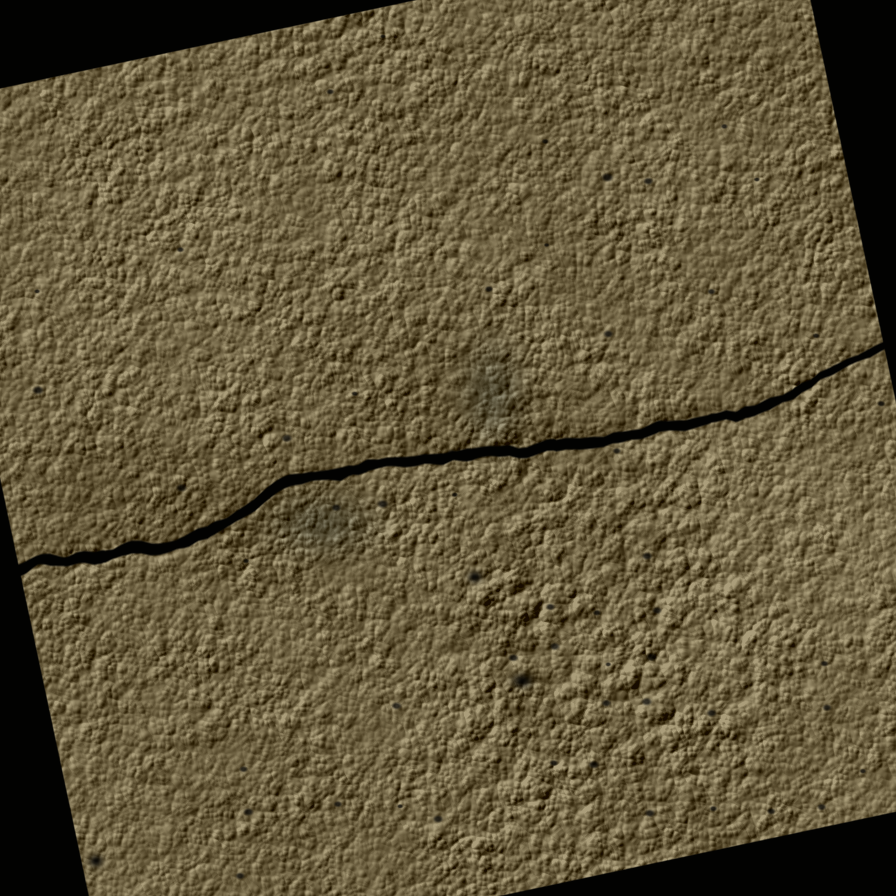
Give the GLSL for this texture, as a WebGL 1 fragment shader.

```glsl
precision highp float;
// Tilted slab of rough ochre plaster on black, split by one dark crack.
uniform vec2 u_resolution;

#define TILT 0.2095
#define SLAB_MIN vec2(0.097, -0.116)
#define SLAB_MAX vec2(1.0927, 0.8815)
#define BASE_COLOR vec3(0.425, 0.375, 0.253)
#define TONE_STEP vec3(0.098, 0.098, 0.091)
#define VOID_COLOR vec3(0.006, 0.006, 0.002)
#define LIGHT_STEP vec2(-0.0020, 0.0020)
#define RELIEF_GAIN 6.2
#define CRACK_HALF 0.0056
#define PIT_GRID 17.0

vec2 hash2(vec2 p) {
  vec2 q = vec2(dot(p, vec2(127.1, 311.7)), dot(p, vec2(269.5, 183.3)));
  return fract(sin(q) * 43758.5);
}

// Separate rounded lumps of uneven height with flat ground between them.
float lumps(vec2 p) {
  vec2 cell = floor(p), f = fract(p);
  float top = 0.0;
  for (int j = -1; j <= 1; j++) {
    for (int i = -1; i <= 1; i++) {
      vec2 o = vec2(float(i), float(j));
      vec2 r = hash2(cell + o);
      vec2 d = o + r - f;
      float rise = max(1.0 - 1.5 * dot(d, d), 0.0);
      float size = 0.35 + 0.75 * fract(r.x * 7.3 + r.y * 11.9);
      top = max(top, size * rise * rise);
    }
  }
  return top;
}

// Angular one-dimensional noise from -1 to 1.
float jag(float x) {
  float i = floor(x);
  float a = hash2(vec2(i, 5.0)).x, b = hash2(vec2(i + 1.0, 5.0)).x;
  return 2.0 * mix(a, b, fract(x)) - 1.0;
}

float waves(vec2 p) {
  float sum = sin(p.x + 1.7 * sin(p.y * 0.8)) * sin(p.y + 1.3 * sin(p.x * 0.7));
  p = mat2(1.6, 1.2, -1.2, 1.6) * p + 2.3;
  return sum + 0.5 * sin(p.x + sin(p.y)) * sin(p.y + 1.4 * sin(p.x));
}

float height(vec2 p, float rough) {
  float coarse = lumps(p * 37.0) * mix(0.65, 1.6, rough);
  float medium = lumps(p * vec2(86.0, 74.0) + 7.0) * 0.62;
  return coarse + medium + lumps(p * 168.0 + 19.0) * 0.34;
}

float blob(vec2 p, vec2 center, vec2 size) {
  vec2 d = (p - center) / size;
  return exp(-dot(d, d));
}

// Height of the crack line at x: a tilted line with steps and jags.
float crackLine(float x) {
  float y = 0.357 + 0.2126 * x;
  y += 0.011 * exp(-pow((x - 0.047) / 0.022, 2.0));
  y -= 0.005 * exp(-pow((x - 0.19) / 0.04, 2.0));
  y += 0.038 * smoothstep(0.24, 0.33, x) - 0.031 * smoothstep(0.31, 0.73, x);
  y += 0.040 * smoothstep(0.83, 0.99, x);
  return y + 0.0035 * jag(x * 34.0) + 0.0016 * jag(x * 95.0 + 40.0);
}

// Scattered holes, more frequent where the surface is rough.
float pits(vec2 p, float rough) {
  vec2 cell = floor(p * PIT_GRID);
  vec2 chance = hash2(cell + 31.0);
  vec2 center = (cell + 0.25 + 0.5 * hash2(cell + 73.0)) / PIT_GRID;
  float radius = mix(0.002, 0.0048, chance.y);
  float shown = step(chance.x, 0.13 + 0.45 * rough);
  float away = length((p - center) * vec2(0.85, 1.15));
  return shown * (1.0 - smoothstep(0.4 * radius, 1.5 * radius, away));
}

void main() {
  vec2 p = gl_FragCoord.xy / u_resolution;
  float px = 1.0 / u_resolution.y;

  // Slab outline in its own turned axes
  float c = cos(TILT), s = sin(TILT);
  vec2 q = vec2(c * p.x + s * p.y, c * p.y - s * p.x);
  vec2 inset = min(q - SLAB_MIN, SLAB_MAX - q);
  float slab = smoothstep(-px, px, min(inset.x, inset.y));

  // Fine patchy relief lit from the upper left
  float rough = blob(p, vec2(0.67, 0.27), vec2(0.17, 0.23));
  vec2 bent = p + 0.0016 * vec2(waves(p * 41.0), waves(p.yx * 47.0 + 4.0));
  float relief = height(bent, rough) - height(bent + LIGHT_STEP, rough);
  float patchy = 1.0 + 0.22 * waves(p * 24.0 + 9.0) + 0.2 * rough;
  float tone = RELIEF_GAIN * relief * patchy;

  // Broad stains and lighter areas
  tone += 0.15 * waves(p * 13.0) + 0.16 * waves(p * 39.0 + 3.0);
  tone += 0.38 * blob(p, vec2(0.92, 0.40), vec2(0.20, 0.16));
  tone += 0.22 * blob(p, vec2(0.12, 0.72), vec2(0.25, 0.20));
  tone -= 0.60 * blob(p, vec2(0.20, 0.45), vec2(0.16, 0.06));
  tone -= 0.50 * blob(p, vec2(0.52, 0.55), vec2(0.13, 0.07));
  tone -= 0.40 * blob(p, vec2(0.35, 0.41), vec2(0.09, 0.05));
  tone -= 0.60 * blob(p, vec2(0.575, 0.29), vec2(0.03, 0.11));

  // Faint scratch rising from the left edge
  float scratch = (p.y - 0.677 - 0.39 * p.x + 0.002 * jag(p.x * 40.0)) / 0.0019;
  tone -= 1.1 * exp(-scratch * scratch) * (1.0 - smoothstep(0.12, 0.24, p.x));

  // Crack with shaded upper lip and broken bright lower lip
  float side = (p.y - crackLine(p.x)) * 0.97;
  float halfWidth = CRACK_HALF * (1.0 - 0.3 * smoothstep(0.75, 1.0, p.x));
  halfWidth += 0.0013 * jag(p.x * 71.0 + 90.0);
  float gap = abs(side) - halfWidth;
  tone -= 0.85 * exp(-max(gap, 0.0) / 0.010) * step(0.0, side);
  float lip = 0.55 + 0.5 * jag(p.x * 45.0 + 200.0);
  tone += lip * exp(-pow((side + halfWidth + 0.005) / 0.004, 2.0));

  vec3 color = BASE_COLOR + TONE_STEP * clamp(tone, -3.4, 2.5);
  float cool = blob(p, vec2(0.55, 0.56), vec2(0.03, 0.05));
  cool += blob(p, vec2(0.36, 0.415), vec2(0.05, 0.03));
  color *= 1.0 - cool * vec3(0.13, 0.08, 0.0);

  // Holes: scattered ones and the three deepest
  float hole = 0.8 * pits(p, rough);
  hole = max(hole, blob(p, vec2(0.107, 0.039), vec2(0.007, 0.006)));
  hole = max(hole, blob(p, vec2(0.530, 0.356), vec2(0.007, 0.006)));
  hole = max(hole, blob(p, vec2(0.583, 0.240), vec2(0.010, 0.007)));
  color *= 1.0 - 0.88 * hole;

  float opening = 1.0 - smoothstep(-0.0012, 0.0008 + px, gap);
  color = mix(color, VOID_COLOR, opening);
  gl_FragColor = vec4(mix(VOID_COLOR, color, slab), 1.0);
}
```
